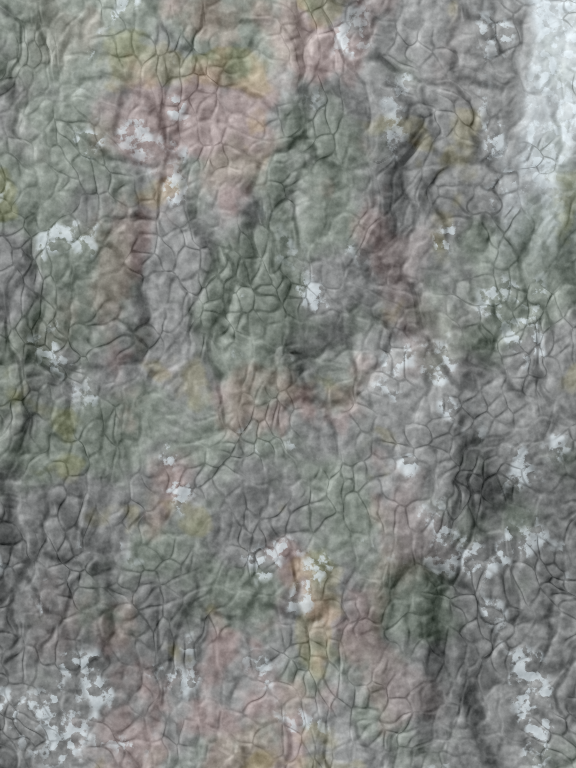
Reproduce this texture procedurally as a Shadertoy shader.

```glsl
// Weathered grey tree bark: cellular plates split by fine cracks and tall furrows.
// Warped cell borders and layered noise give a height that is lit from the upper
// left, then tinted with moss, bare pink wood, pale lichen and a light haze.

const vec3 BARK_CAST = vec3(-0.006, 0.002, 0.002);
const vec3 PINK_TINT = vec3(0.045, -0.012, -0.016);
const vec3 MOSS_TINT = vec3(-0.016, 0.008, -0.022);
const vec3 OCHRE_TINT = vec3(0.022, 0.010, -0.045);
const vec3 LICHEN = vec3(0.83, 0.87, 0.89);
const float BASE_TONE = 0.555;
const float CRACK_DEPTH = 0.12;
const float RELIEF = 0.50;
const vec2 FURROW_SCALE = vec2(5.5, 1.4);
const vec2 PLATE_SCALE = vec2(14.0, 8.5);
const vec2 CHIP_SCALE = vec2(34.0, 27.0);
const vec2 LIGHT_STEP = vec2(-0.0028, 0.0036);

vec2 hash2(vec2 p) {
    vec3 q = fract(p.xyx * vec3(0.1031, 0.1030, 0.0973));
    q += dot(q, q.yzx + 33.33);
    return fract((q.xx + q.yz) * q.zy);
}

float noise(vec2 p) {
    vec2 i = floor(p), f = fract(p);
    f = f * f * (3.0 - 2.0 * f);
    float low = mix(hash2(i).x, hash2(i + vec2(1, 0)).x, f.x);
    float high = mix(hash2(i + vec2(0, 1)).x, hash2(i + vec2(1, 1)).x, f.x);
    return mix(low, high, f.y);
}

// Layered noise, normalised to 0..1
float fbm(vec2 p) {
    float sum = 0.0, weight = 0.533;
    for (int i = 0; i < 4; i++) {
        sum += weight * noise(p);
        p = mat2(1.6, 1.2, -1.2, 1.6) * p + 17.3;
        weight *= 0.5;
    }
    return sum;
}

// Cellular noise: zero on the border between two cells
float cellBorder(vec2 p) {
    vec2 i = floor(p), f = fract(p);
    float nearest = 9.0, second = 9.0;
    for (int y = -1; y <= 1; y++)
    for (int x = -1; x <= 1; x++) {
        vec2 cell = vec2(x, y);
        float d = length(cell + hash2(i + cell + 50.0) - f);
        second = min(second, max(nearest, d));
        nearest = min(nearest, d);
    }
    return second - nearest;
}

vec2 warp(vec2 p) {
    vec2 wide = vec2(noise(p * 8.0), noise(p * 8.0 + 41.0)) - 0.5;
    vec2 fine = vec2(noise(p * 38.0 + 9.0), noise(p * 38.0 + 73.0)) - 0.5;
    return p + 0.060 * wide + 0.017 * fine;
}

// x: surface height, y: darkness of cracks and furrows
vec2 bark(vec2 p) {
    vec2 w = warp(p);
    float furrow = cellBorder(w * FURROW_SCALE + 3.0);
    float plate = cellBorder(w * PLATE_SCALE);
    float chip = cellBorder(w * CHIP_SCALE + 11.0);

    // Cracks open and close along their length
    float gape = smoothstep(0.30, 0.72, noise(p * vec2(11.0, 7.0) + 5.0));
    float split = smoothstep(0.35, 0.75, noise(p * 16.0 + 29.0));
    float deep = smoothstep(0.38, 0.70, noise(p * vec2(7.0, 3.5) + 61.0));
    float dark = 1.25 * deep * (1.0 - smoothstep(0.02, 0.20, furrow));
    dark += gape * (1.0 - smoothstep(0.02, 0.08 + 0.12 * gape, plate));
    dark += 0.75 * split * (1.0 - smoothstep(0.01, 0.17, chip));

    float height = 0.50 * smoothstep(0.0, 0.55, plate) + 0.14 * smoothstep(0.0, 0.4, chip);
    height += 0.25 * smoothstep(0.0, 0.30, furrow);
    height += 0.80 * fbm(w * vec2(13.0, 9.0)) + 0.30 * fbm(p * 48.0);
    return vec2(height, min(dark, 1.7));
}

void mainImage(out vec4 fragColor, in vec2 fragCoord) {
    vec2 p = fragCoord / iResolution.x;
    float up = fragCoord.y / iResolution.y;

    // Relief and cracks
    vec2 surface = bark(p);
    float slope = surface.x - bark(p + LIGHT_STEP).x;
    float tone = BASE_TONE + clamp(RELIEF * slope, -0.10, 0.12);
    tone += 0.24 * (fbm(p * vec2(6.0, 4.0) + 7.0) - 0.5);
    tone += 0.26 * (fbm(p * 85.0) - 0.5);
    tone -= CRACK_DEPTH * surface.y;
    tone += 0.055 * smoothstep(0.6, 1.0, up) - 0.015;

    // Patches of bare wood, moss and ochre
    float middle = 1.0 - smoothstep(0.12, 0.45, abs(p.x - 0.42));
    float bare = middle * smoothstep(0.48, 0.66, fbm(p * vec2(10.0, 8.0) + 19.0));
    float moss = smoothstep(0.42, 0.66, fbm(p * 7.0 + 83.0));
    float ochre = smoothstep(0.64, 0.74, fbm(p * 9.0 + 131.0));
    vec3 color = vec3(tone) + BARK_CAST + bare * (PINK_TINT + 0.025);
    color += moss * MOSS_TINT + ochre * OCHRE_TINT;

    // Lichen flecks, and the pale peeled strip at the upper right
    float speckle = smoothstep(0.44, 0.62, fbm(p * 75.0 + 37.0));
    float colony = smoothstep(0.60, 0.72, fbm(p * vec2(13.0, 11.0) + 97.0));
    float edge = p.x + 0.30 * (fbm(p * vec2(13.0, 5.0) + 53.0) - 0.5);
    float strip = smoothstep(0.86, 0.95, edge) * smoothstep(0.60, 0.82, up);
    float pale = max(0.75 * colony * speckle, strip * (0.65 + 0.35 * speckle));
    pale *= 1.0 - 0.45 * min(surface.y, 1.0);
    color = mix(color, LICHEN + 0.5 * (tone - BASE_TONE), pale);

    fragColor = vec4(clamp(color, 0.0, 1.0), 1.0);
}
```
